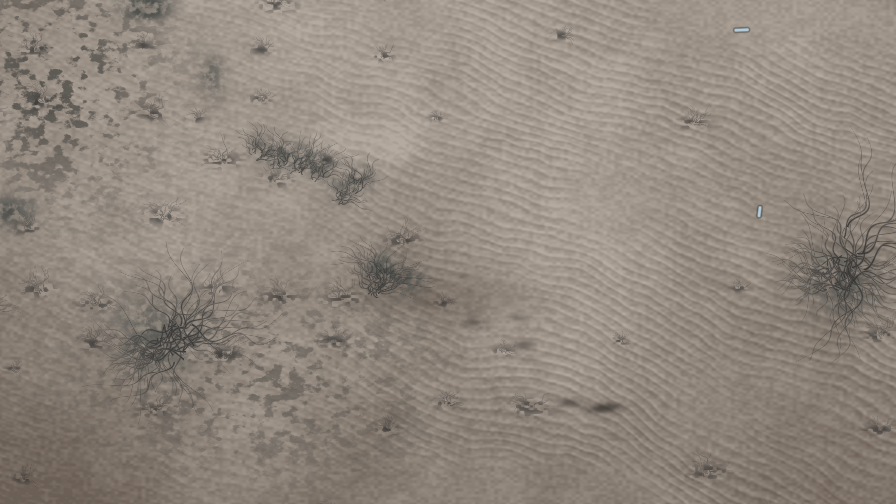
Write a Shadertoy shader that draws this texture.

```glsl
// Wind-rippled desert sand seen from above, with dry shrubs and sparse litter.
// Warped sine waves shade the ripples, value noise tints the sand, and loops
// of curved, forked twigs grow the plants from hashed directions.

const vec3 SAND_LIGHT = vec3(0.685, 0.645, 0.605);
const vec3 SAND_DARK = vec3(0.465, 0.42, 0.38);
const vec3 DEBRIS = vec3(0.33, 0.32, 0.3);
const vec3 LEAF = vec3(0.3, 0.31, 0.295);
const vec3 TWIG = vec3(0.18);
const vec3 SCRAP = vec3(0.7, 0.8, 0.86);

float hash(vec2 p) {
    vec3 q = fract(p.xyx * vec3(0.1031, 0.103, 0.0973));
    q += dot(q, q.yzx + 33.33);
    return fract((q.x + q.y) * q.z);
}

float noise(vec2 p) {
    vec2 i = floor(p), f = fract(p);
    f = f * f * (3.0 - 2.0 * f);
    return mix(mix(hash(i), hash(i + vec2(1, 0)), f.x),
               mix(hash(i + vec2(0, 1)), hash(i + 1.0), f.x), f.y);
}

float fbm(vec2 p) {
    float sum = 0.0, amp = 0.53;
    for (int i = 0; i < 4; i++) {
        sum += amp * noise(p);
        p = mat2(1.6, 1.2, -1.2, 1.6) * p + 7.3;
        amp *= 0.5;
    }
    return sum;
}

// Soft elliptical falloff, 1 at the centre
float blob(vec2 p, vec2 centre, vec2 radii) {
    vec2 q = (p - centre) / radii;
    return exp(-1.5 * dot(q, q));
}

float segment(vec2 p, vec2 a, vec2 d) {
    return length(p - a - d * clamp(dot(p - a, d) / dot(d, d), 0.0, 1.0));
}

// One bent twig along +x that forks partway
float twig(vec2 q, float len, float bend, float seed, float px) {
    float t = q.x / len;
    if (t < 0.0 || t > 1.0) return 0.0;
    float y = q.y - len * (bend * t * t + 0.07 * sin(t * 11.0 + seed * 20.0));
    float fork = max(t - 0.2 - 0.4 * seed, 0.0) * len * (seed > 0.5 ? 0.6 : -0.6);
    float d = min(abs(y), abs(y - fork));
    float w = 0.0003 + 0.009 * len * (1.0 - t);
    return (1.0 - smoothstep(w - px, w + px, d)) * (1.0 - 0.6 * t);
}

// Fan of twigs around the lean angle
float plant(vec2 p, vec2 root, float reach, float lean, float spread, int count, float seed, float px) {
    if (distance(p, root) > reach * 1.3) return 0.0;
    float cover = 0.0;
    for (int i = 0; i < count; i++) {
        vec2 id = vec2(float(i) + 3.0, seed * 17.0 + 5.0);
        float h = hash(id), k = hash(id + 41.7), m = hash(id + 83.1);
        float a = lean + spread * (2.0 * h - 1.0);
        vec2 q = p - root - reach * 0.4 * (vec2(k, m) - 0.5);
        q *= mat2(cos(a), sin(a), -sin(a), cos(a));
        cover = max(cover, twig(q, reach * (0.4 + 0.6 * k), m - 0.5, m, px));
    }
    return cover;
}

// Small plants and chips on a jittered grid, thicker at the upper left
float scatter(vec2 p, float cell, float px) {
    float cover = 0.0;
    float chips = smoothstep(0.45, 0.7, noise(p * vec2(110, 170)));
    for (int n = 0; n < 9; n++) {
        vec2 id = floor(p / cell) + vec2(n % 3, n / 3) + 19.0;
        float h = hash(id), k = hash(id + 57.0);
        vec2 root = (id - 19.8 + 0.6 * vec2(k, hash(id + 91.0))) * cell;
        if (h > mix(0.55, 0.2, smoothstep(0.0, 1.0, root.x - 0.4 * root.y))) continue;
        cover = max(cover, plant(p, root, 0.018 + 0.036 * k, 1.0 + k, 1.3, 9, h * 90.0, px));
        cover = max(cover, chips * blob(p, root, vec2(0.032, 0.014) * (0.6 + k)));
    }
    return cover * 0.75;
}

// Tone of the bare sand: broad light, ripples, dune ridge and grain
float sandTone(vec2 p) {
    float warp = 0.08 * noise(p * 3.5) + 0.02 * noise(p * 13.0) + 0.006 * noise(p * 32.0);
    float phase = 295.0 * (dot(p, vec2(0.4, 0.92)) + 0.12 * p.y * p.y + warp);
    float ripple = sin(phase + 0.7 * sin(phase));
    float strength = mix(0.08, 0.21, smoothstep(0.4, 1.2, p.x)) * smoothstep(0.1, 0.65, noise(p * 5.0 + 9.0));
    float tone = 0.61 + 0.75 * (fbm(p * 2.6) - 0.5) + 0.38 * (p.y - 0.42);
    tone += ripple * strength + 0.34 * (noise(p * vec2(130, 180)) - 0.5);
    tone += 0.25 * (fbm(p * vec2(14, 22)) - 0.5);
    tone += 0.32 * blob(p, vec2(0.74, 0.71), vec2(0.17, 0.06));
    tone -= 0.4 * blob(p, vec2(0.86, 0.42), vec2(0.2, 0.06));
    return tone - 0.38 * smoothstep(0.6, 1.15, length(p - vec2(0.98, 0.6)));
}

void mainImage(out vec4 fragColor, in vec2 fragCoord) {
    vec2 p = fragCoord / iResolution.y;
    float px = 1.0 / iResolution.y;
    vec3 col = mix(SAND_DARK, SAND_LIGHT, clamp(sandTone(p), -0.2, 1.1));

    // Stony debris
    float patches = blob(p, vec2(0.1, 0.84), vec2(0.26)) + 0.6 * blob(p, vec2(0.5, 0.25), vec2(0.45, 0.25));
    float crumbs = smoothstep(0.48, 0.68, fbm(p * vec2(60, 85)) + 0.5 * (fbm(p * 9.0) - 0.5));
    col = mix(col, DEBRIS, min(crumbs * patches, 0.85));

    // Hollows along the ridge
    for (float i = 0.0; i < 12.0; i++) {
        float h = hash(vec2(i, 12)), k = hash(vec2(i, 31));
        vec2 c = mix(vec2(0.86, 0.36), vec2(1.1, 0.1), i / 11.0) + 0.13 * vec2(h, k);
        col *= 1.0 - 0.45 * h * blob(p, c, vec2(0.02, 0.008) * (0.6 + h));
    }

    // Foliage haze
    float fuzz = smoothstep(0.3, 0.65, fbm(p * 95.0));
    float leaves = 0.75 * blob(p, vec2(0.31, 0.33), vec2(0.11, 0.1)) + blob(p, vec2(0.76, 0.46), vec2(0.045));
    leaves += 0.7 * (blob(p, vec2(0.82, 0.44), vec2(0.04)) + blob(p, vec2(1.67, 0.44), vec2(0.1)));
    leaves += blob(p, vec2(0.01, 0.58), vec2(0.07, 0.04)) + 0.7 * blob(p, vec2(0.42, 0.85), vec2(0.03, 0.05));

    // Large shrubs, dune clump and strays
    float twigs = plant(p, vec2(1.67, 0.46), 0.17, 4.5, 3.1, 46, 2.0, px);
    twigs = max(twigs, plant(p, vec2(1.68, 0.5), 0.22, 1.0, 0.5, 6, 7.0, px));
    twigs = max(twigs, plant(p, vec2(0.35, 0.33), 0.18, 0.7, 1.3, 20, 4.0, px));
    twigs = max(twigs, plant(p, vec2(0.34, 0.32), 0.19, 3.9, 0.8, 20, 5.0, px));
    twigs = max(twigs, plant(p, vec2(0.74, 0.43), 0.095, 1.2, 1.3, 26, 6.0, px));
    for (float i = 0.0; i < 6.0; i++) {
        float h = hash(vec2(i, 64));
        vec2 root = mix(vec2(0.51, 0.67), vec2(0.71, 0.58), i / 5.0) + vec2(0, 0.06 * h);
        leaves += 0.6 * blob(p, root + vec2(0.01, 0.02), vec2(0.035));
        twigs = max(twigs, plant(p, root, 0.05 + 0.04 * h, 1.2, 0.9, 12, i + 20.0, px));
    }
    twigs = max(twigs, scatter(p, 0.12, px));
    leaves += 1.5 * blob(p, vec2(0.29, 0.985), vec2(0.055, 0.03));
    col = mix(col, LEAF, min(leaves, 1.0) * (0.25 + 0.7 * fuzz));
    col = mix(col, TWIG, 0.88 * twigs);

    // Two pale scraps with shadows
    float scrap = min(segment(p, vec2(1.46, 0.94), vec2(0.023, 0.001)), segment(p, vec2(1.506, 0.572), vec2(0.002, 0.016)));
    col *= 0.6 + 0.4 * smoothstep(0.003, 0.008, scrap);
    col = mix(col, SCRAP, 1.0 - smoothstep(0.003 - px, 0.003 + px, scrap));
    fragColor = vec4(col, 1.0);
}
```
